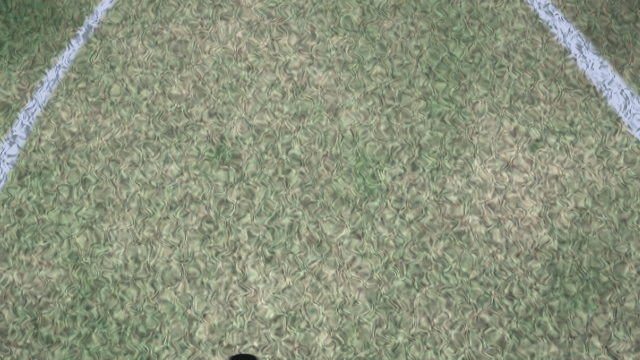
A Shadertoy shader for this texture:

```glsl
// Sunlit patchy lawn with two worn chalk lines converging away from the viewer.

const vec3 DRY_GRASS   = vec3(0.622, 0.615, 0.540);
const vec3 LUSH_GRASS  = vec3(0.450, 0.545, 0.415);
const vec3 CHALK       = vec3(0.770, 0.805, 0.900);
const vec3 CHALK_SHADE = vec3(0.530, 0.585, 0.665);
const vec3 PEBBLE      = vec3(0.800, 0.750, 0.700);
const vec3 SHADOW      = vec3(0.070, 0.085, 0.080);

const float LUSH_BASE      = 0.34;  // average share of green
const float BLADE_CONTRAST = 1.30;
const float BLADE_SCALE    = 105.0; // blade cells per canvas height
const float BLADE_TANGLE   = 2.6;   // how far blades bend out of line
const float VIGNETTE       = 0.05;
const float LINE_WEAR      = 0.016; // raggedness of the chalk edges
const vec2  SHADOW_CENTRE  = vec2(0.677, 0.002);
const vec2  SHADOW_RADIUS  = vec2(0.041, 0.016);

// Patches: centre, radius, lushness (negative is dry)
const int PATCH_COUNT = 11;
const vec4 PATCHES[PATCH_COUNT] = vec4[PATCH_COUNT](
    vec4(0.05, 0.95, 0.15,  0.65), vec4(1.24, 0.82, 0.14,  0.45),
    vec4(1.02, 0.52, 0.08,  0.38), vec4(0.63, 0.59, 0.03,  0.45),
    vec4(0.32, 0.08, 0.17,  0.40), vec4(1.49, 0.57, 0.016, 0.80),
    vec4(1.63, 0.20, 0.10,  0.35), vec4(0.79, 0.80, 0.16, -0.18),
    vec4(1.43, 0.48, 0.17, -0.26), vec4(0.64, 0.20, 0.17, -0.20),
    vec4(0.11, 0.40, 0.14,  0.20));

// Light: centre, radius, change of brightness
const int LIGHT_COUNT = 9;
const vec4 LIGHTS[LIGHT_COUNT] = vec4[LIGHT_COUNT](
    vec4(0.04, 0.98, 0.17, -0.22), vec4(1.74, 0.93, 0.19, -0.24),
    vec4(1.66, 0.16, 0.24, -0.11), vec4(0.03, 0.03, 0.20, -0.10),
    vec4(0.80, 0.74, 0.28,  0.04), vec4(0.76, 0.14, 0.25,  0.06),
    vec4(0.32, 0.33, 0.20,  0.04), vec4(1.42, 0.52, 0.17,  0.04),
    vec4(1.26, 0.98, 0.28, -0.06));

float hash(vec2 p) {
    vec3 q = fract(p.xyx * 0.1031);
    q += dot(q, q.yzx + 33.33);
    return fract((q.x + q.y) * q.z);
}

float noise(vec2 p) {
    vec2 cell = floor(p), f = fract(p);
    f = f * f * (3.0 - 2.0 * f);
    float low  = mix(hash(cell), hash(cell + vec2(1, 0)), f.x);
    float high = mix(hash(cell + vec2(0, 1)), hash(cell + vec2(1, 1)), f.x);
    return mix(low, high, f.y);
}

float fbm(vec2 p) {
    float sum = 0.0, weight = 0.5;
    for (int i = 0; i < 4; i++) {
        sum += weight * noise(p);
        p = mat2(1.6, 1.2, -1.2, 1.6) * p + 17.3;
        weight *= 0.5;
    }
    return sum / 0.9375;
}

// Noise stretched along a leaning direction
float blades(vec2 p, float lean) {
    vec2 along = vec2(sin(lean), cos(lean));
    vec2 q = vec2(p.x * along.y - p.y * along.x, dot(p, along));
    return noise(q * vec2(1.5, 0.75) + 40.0 + lean * 31.0);
}

// Coverage of a band, given horizontal distance, half width and softness
float band(float dist, float halfWidth, float soft) {
    return 1.0 - smoothstep(halfWidth - soft, halfWidth + soft, abs(dist));
}

// Sum of soft round spots
float spot(vec2 p, vec4 s) {
    vec2 d = (p - s.xy) / s.z;
    return s.w * exp(-dot(d, d));
}

// Sparse pale stones, one candidate per grid cell
float pebbles(vec2 p) {
    vec2 grid = p * 9.0, cell = floor(grid);
    vec2 centre = 0.2 + 0.6 * vec2(hash(cell + 5.0), hash(cell + 19.0));
    float present = step(0.92, hash(cell + 71.0));
    return present * (1.0 - smoothstep(0.02, 0.06, length(fract(grid) - centre)));
}

void mainImage(out vec4 fragColor, in vec2 fragCoord) {
    vec2 p = fragCoord / iResolution.y;
    vec2 centred = fragCoord / iResolution.xy * 2.0 - 1.0;
    float depth = 1.0 - p.y; // 0 at the far edge, 1 at the near edge

    // Tangled blades over finer clumps
    vec2 tangle = vec2(noise(p * 42.0), noise(p * 42.0 + 70.0)) - 0.5;
    vec2 bladeSpace = p * BLADE_SCALE * (1.15 - 0.15 * depth) + BLADE_TANGLE * tangle;
    float detail = 0.34 * blades(bladeSpace, 0.40) + 0.30 * blades(bladeSpace * 1.1, -0.25)
                 + 0.36 * fbm(p * 62.0);

    // Patchy colour and light
    vec2 warped = p + 0.06 * (vec2(noise(p * 14.0), noise(p * 14.0 + 50.0)) - 0.5);
    float lush = LUSH_BASE + 0.6 * (fbm(p * 9.0 + 3.0) - 0.5) + 0.6 * (fbm(p * 34.0 + 8.0) - 0.5);
    for (int i = 0; i < PATCH_COUNT; i++) lush += spot(warped, PATCHES[i]);
    float light = 1.0 - VIGNETTE * dot(centred, centred) * 0.6;
    for (int i = 0; i < LIGHT_COUNT; i++) light += spot(p, LIGHTS[i]);

    vec3 color = mix(DRY_GRASS, LUSH_GRASS, clamp(lush, 0.0, 1.0));
    color *= light * (1.0 + BLADE_CONTRAST * (detail - 0.5) * mix(0.75, 1.0, depth));
    color += vec3(0.025, 0.0, 0.0) * (2.0 * noise(p * 60.0 + 9.0) - 1.0);
    color = mix(color, PEBBLE, 0.6 * pebbles(p));

    // Chalk lines
    float wear = LINE_WEAR * (fbm(p * 70.0) + detail - 1.0);
    float leftX = 0.306 - 0.80 * depth + 0.31 * depth * depth;
    float rightX = 1.495 + 0.86 * depth;
    float chalk = max(band(p.x - leftX + wear, 0.016 + 0.038 * depth, 0.012),
                      band(p.x - rightX + wear, 0.033 + 0.060 * depth, 0.015));
    vec3 chalkColor = mix(CHALK_SHADE, CHALK, smoothstep(0.28, 0.62, detail));
    color = mix(color, chalkColor, chalk * mix(0.6, 1.0, smoothstep(0.2, 0.45, detail)));

    // Small rounded shadow at the near edge
    float shadow = length((p - SHADOW_CENTRE) / SHADOW_RADIUS);
    color = mix(color, SHADOW, 1.0 - smoothstep(0.75, 1.15, shadow));

    fragColor = vec4(clamp(color, 0.0, 1.0), 1.0);
}
```
